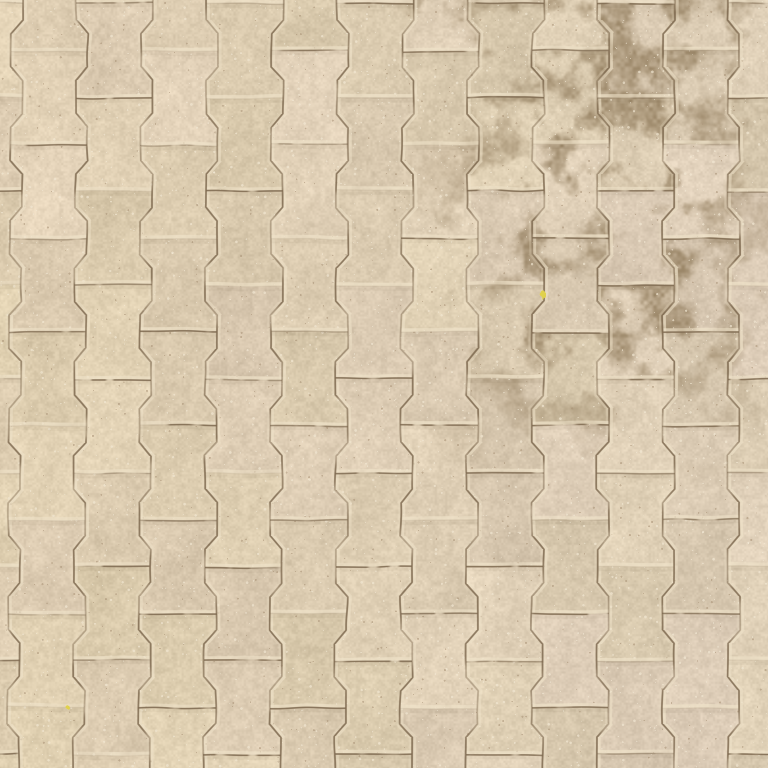
Reproduce this texture procedurally as a three.js fragment shader.

```glsl
varying vec2 vUv;

float hash(vec2 p) {
  vec3 q = fract(p.xyx * vec3(0.1031, 0.1030, 0.0973));
  q += dot(q, q.yzx + 33.33);
  return fract((q.x + q.y) * q.z);
}

float noise(vec2 p) {
  vec2 i = floor(p), f = fract(p);
  f = f * f * (3.0 - 2.0 * f);
  return mix(mix(hash(i), hash(i + vec2(1.0, 0.0)), f.x),
             mix(hash(i + vec2(0.0, 1.0)), hash(i + 1.0), f.x), f.y);
}

float fbm(vec2 p) {
  float sum = 0.0, gain = 0.53;
  for (int i = 0; i < 4; i++) {
    sum += gain * noise(p);
    p = p * 2.07 + 17.3;
    gain *= 0.5;
  }
  return sum;
}

// Soft stroke of a given half width around distance zero
float stroke(float d, float halfWidth) {
  return 1.0 - smoothstep(halfWidth - 0.0008, halfWidth + 0.0011, abs(d));
}

// Small round grains, one candidate per cell
float specks(vec2 p, float density) {
  vec2 cell = floor(p);
  vec2 center = 0.3 + 0.4 * vec2(hash(cell + 7.1), hash(cell + 31.7));
  float radius = 0.12 + 0.22 * hash(cell + 53.0);
  float spot = 1.0 - smoothstep(radius * 0.4, radius, length(fract(p) - center));
  return spot * step(1.0 - density, hash(cell + 91.0));
}

void main() {
  vec2 uv = vUv;
  vec2 pitch = vec2(0.0849, 0.1222);

  // Slight skew and hand-laid wobble
  vec2 p = uv - vec2(0.0215, 0.0794);
  p.x -= 0.005 * (uv.y - 0.9) * (1.0 - uv.x);
  p += 0.0022 * (vec2(noise(uv * 27.0), noise(uv * 25.0 + 40.0)) - 0.5);

  // Zigzag side joint: neighbouring columns bulge in turn
  float row = p.y / pitch.y;
  float edge = floor(p.x / pitch.x + 0.5);
  float wave = clamp((0.25 - abs(fract(row + 0.5) - 0.5)) * 13.5, -1.0, 1.0);
  float turn = mod(edge, 2.0) * 2.0 - 1.0;
  float side = p.x - edge * pitch.x - turn * wave * 0.0077;
  side *= mix(0.76, 1.0, smoothstep(0.9, 1.0, abs(wave)));
  float column = side < 0.0 ? edge - 1.0 : edge;

  // Cross joint: every second column moves half a block
  float along = row - 0.5 * mod(column, 2.0);
  vec2 joint = vec2(column, floor(along + 0.5));
  along += 0.025 * (hash(joint + 11.0) - 0.5);
  float cross = (fract(along + 0.5) - 0.5) * pitch.y;
  vec2 block = vec2(column, floor(along));
  float nearest = min(abs(side), abs(cross));

  // Concrete face with block tint, mottling and grain
  float tone = 0.5 * (hash(block + 5.0) - 0.5);
  tone += 0.9 * (fbm(uv * 18.0 + block * 3.7) - 0.5);
  tone += 0.55 * (noise(uv * 150.0) - 0.5) + 0.6 * (noise(uv * 370.0) - 0.5);
  vec3 color = vec3(0.858, 0.798, 0.702) + 0.085 * tone;
  color += vec3(0.0, -0.006, 0.018) * (hash(block + 23.0) - 0.35);
  color += vec3(0.016, 0.012, -0.008) * (1.0 - uv.x);

  // Dark weathering, mostly on the upper right blocks
  float region = smoothstep(0.48, 0.72, uv.x) * smoothstep(0.32, 0.6, uv.y);
  region *= 1.0 - 0.6 * smoothstep(0.88, 1.0, uv.x);
  region = max(region, 0.8 * smoothstep(0.5, 0.56, uv.x) * smoothstep(0.9, 0.96, uv.y));
  float dirt = fbm(uv * 26.0 + 8.0) + 0.32 * (hash(block + 67.0) - 0.5);
  dirt += 0.12 * exp(-nearest * 90.0);
  float stain = region * smoothstep(0.52, 0.82, dirt);
  stain *= 0.55 + 0.6 * noise(uv * 190.0);
  color = mix(color, vec3(0.60, 0.52, 0.40), 0.85 * stain);

  // Light and dark aggregate
  color = mix(color, vec3(0.95, 0.91, 0.83), 0.65 * specks(uv * 135.0, 0.07));
  color = mix(color, vec3(0.96, 0.93, 0.86), 0.5 * specks(uv * 220.0 + 60.0, 0.04));
  color = mix(color, vec3(0.66, 0.57, 0.46), 0.55 * specks(uv * 170.0 + 9.0, 0.035));

  // Pale worn bevels
  vec3 bevel = vec3(0.935, 0.885, 0.785);
  float wear = 0.5 + 0.5 * noise(uv * 60.0 + 3.0);
  color = mix(color, bevel, 0.75 * wear * stroke(side - 0.0028, 0.0019));
  color = mix(color, bevel, 0.35 * wear * stroke(side + 0.0027, 0.0014));
  color = mix(color, bevel, 0.85 * wear * stroke(cross - 0.0018, 0.0024));
  color -= 0.03 * stroke(cross + 0.0045, 0.002);

  // Open gaps, partly filled with sand
  vec3 gap = vec3(0.50, 0.42, 0.32);
  float sideOpen = 0.5 + 0.5 * smoothstep(0.25, 0.65, noise(uv * 34.0 + 20.0));
  float crossOpen = smoothstep(0.15, 0.75, hash(joint + 41.0));
  crossOpen = 0.15 + 0.85 * crossOpen * smoothstep(0.1, 0.5, noise(uv * vec2(70.0, 20.0)));
  color = mix(color, gap, 0.85 * sideOpen * stroke(side, 0.0010));
  color = mix(color, gap, 0.9 * crossOpen * stroke(cross + 0.0008, 0.0009));

  // Two fallen yellow petals
  float petal = min(length((uv - vec2(0.707, 0.617)) * vec2(1.0, 0.7)),
                    length(uv - vec2(0.088, 0.079)) * 1.4);
  petal += 0.003 * (noise(uv * 300.0) - 0.5);
  color = mix(color, vec3(0.88, 0.82, 0.30), 1.0 - smoothstep(0.0025, 0.0045, petal));

  gl_FragColor = vec4(clamp(color, 0.0, 1.0), 1.0);
}
```
